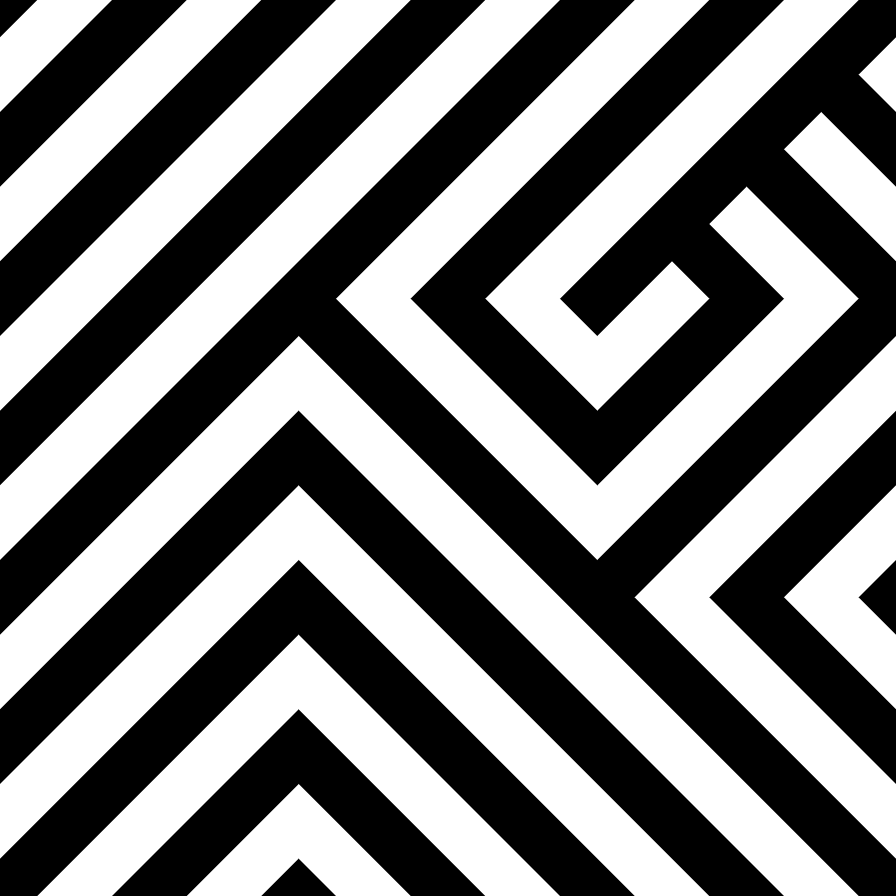
Give the GLSL for this pattern, as a Shadertoy shader.

```glsl
#define CELLS 3.0
#define STRIPES 2.0
#define WHITE_SHARE 0.5
#define INK vec3(0.0)
#define PAPER vec3(1.0)

const float DIAGONAL = 0.70710678;

// Signed distance to the white stripes, positive inside, in cell units
float stripeDistance(float across) {
    float fromCentre = abs(fract(across * STRIPES) - 0.5);
    return (0.5 * WHITE_SHARE - fromCentre) * DIAGONAL / STRIPES;
}

// Cells whose stripes run down to the right
bool isFalling(vec2 cell) {
    return cell.x > 0.5 && cell.x + cell.y < 2.5;
}

// The top right cell changes direction along its diagonal
bool isSplit(vec2 cell) {
    return min(cell.x, cell.y) > CELLS - 1.5;
}

float tileDistance(vec2 cell, vec2 local) {
    float rising = local.x - local.y;
    float falling = local.x + local.y;

    if (isSplit(cell) && rising > 0.0) {
        float bandHalfWidth = 0.5 * (1.0 - WHITE_SHARE) / STRIPES;
        float beyondBand = (rising - bandHalfWidth) * DIAGONAL;
        return min(stripeDistance(falling), beyondBand);
    }
    return stripeDistance(isFalling(cell) ? falling : rising);
}

void mainImage(out vec4 fragColor, in vec2 fragCoord) {
    float side = min(iResolution.x, iResolution.y);
    vec2 grid = fragCoord / side * CELLS;
    float pixel = CELLS / side;

    // Blend over one pixel at each stripe edge
    float d = tileDistance(floor(grid), fract(grid));
    float coverage = clamp(d / pixel + 0.5, 0.0, 1.0);
    fragColor = vec4(mix(INK, PAPER, coverage), 1.0);
}
```
